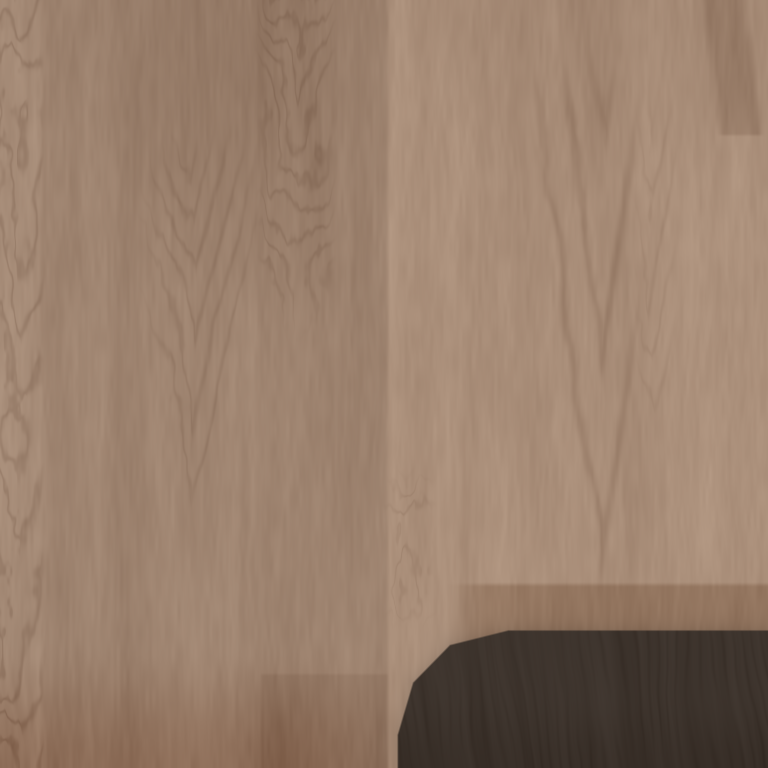
Reproduce this texture procedurally as a three.js fragment shader.

```glsl
// Pale oak planks with soft vertical grain behind the rounded corner of a dark wooden slab.
varying vec2 vUv;

float hash(vec2 p) {
  vec3 q = fract(p.xyx * vec3(0.1031, 0.1030, 0.0973));
  q += dot(q, q.yzx + 33.33);
  return fract((q.x + q.y) * q.z);
}

float noise(vec2 p) {
  vec2 i = floor(p), f = fract(p);
  f = f * f * (3.0 - 2.0 * f);
  return mix(mix(hash(i), hash(i + vec2(1, 0)), f.x),
             mix(hash(i + vec2(0, 1)), hash(i + vec2(1, 1)), f.x), f.y);
}

float fbm(vec2 p) {
  float sum = 0.0, gain = 0.5;
  for (int i = 0; i < 4; i++) {
    sum += gain * noise(p);
    p = p * 2.03 + 17.3;
    gain *= 0.5;
  }
  return sum;
}

float edge(float at, float x, float soft) {
  return smoothstep(at - soft, at + soft, x);
}

float band(float a, float b, float x, float soft) {
  return edge(a, x, soft) * (1.0 - edge(b, x, soft));
}

// Nested V-shaped growth rings that open upwards from a tip
float rings(vec2 p, vec2 tip, float slope, float spacing, float wobble) {
  float warp = wobble * (fbm(p * vec2(26.0, 9.0)) - 0.5);
  float level = p.y - tip.y - slope * abs(p.x - tip.x + warp * 0.12) + warp;
  float line = pow(0.5 + 0.5 * cos(6.2832 * level / spacing), 5.0);
  return line * smoothstep(-0.4 * spacing, 0.0, level);
}

// Signed distance to the line a-b, positive on its right
float rightOf(vec2 p, vec2 a, vec2 b) {
  vec2 d = normalize(b - a);
  return dot(p - a, vec2(d.y, -d.x));
}

float slabDistance(vec2 p) {
  float d = min(p.x - 0.518, 0.179 - p.y);
  d = min(d, rightOf(p, vec2(0.518, 0.043), vec2(0.538, 0.111)));
  d = min(d, rightOf(p, vec2(0.538, 0.111), vec2(0.586, 0.160)));
  return min(d, rightOf(p, vec2(0.586, 0.160), vec2(0.658, 0.178)));
}

vec3 planks(vec2 p) {
  float right = edge(0.505, p.x, 0.004);
  float strip = 1.0 - edge(0.055, p.x, 0.004);
  float middle = band(0.34, 0.505, p.x, 0.003);
  vec3 col = mix(vec3(0.622, 0.518, 0.440), vec3(0.663, 0.556, 0.474), right);

  // Broad light and plank tones
  float shade = 0.022 * strip - 0.008 * middle;
  shade -= 0.042 * (1.0 - right) * smoothstep(0.5, 1.0, p.y) * exp(-pow((p.x - 0.28) / 0.15, 2.0));
  shade -= 0.022 * right * smoothstep(0.65, 1.0, p.y);
  shade += 0.018 * band(0.61, 0.67, p.x, 0.006) * (1.0 - edge(0.45, p.y, 0.04));
  shade += 0.016 * edge(0.87, p.x, 0.03) * band(0.24, 0.82, p.y, 0.08);
  shade -= 0.020 * band(0.475, 0.504, p.x, 0.012) * smoothstep(0.25, 0.6, p.y);
  shade += 0.014 * band(0.505, 0.54, p.x, 0.008);

  // Fine streaks and slow mottling
  shade += 0.065 * (fbm(vec2(p.x * 24.0, p.y * 2.2)) - 0.47);
  shade += 0.040 * (fbm(vec2(p.x * 110.0 + 2.0 * noise(p * 8.0), p.y * 9.0)) - 0.47);
  shade += 0.024 * (noise(vec2(p.x * 240.0, p.y * 34.0)) - 0.5);

  // Cathedral grain
  float v = rings(p, vec2(0.785, 0.285), 6.6, 0.26, 0.10);
  shade -= 0.050 * v * band(0.695, 0.825, p.x, 0.025) * band(0.25, 0.90, p.y, 0.05);
  v = rings(p, vec2(0.25, 0.355), 4.2, 0.085, 0.16);
  shade -= 0.038 * v * band(0.20, 0.325, p.x, 0.03) * band(0.34, 0.80, p.y, 0.06);
  v = rings(p, vec2(0.39, 0.55), 1.4, 0.055, 0.22);
  shade -= 0.042 * v * band(0.342, 0.43, p.x, 0.012) * edge(0.60, p.y, 0.06);
  v = rings(p, vec2(0.025, -0.1), 3.0, 0.13, 0.45);
  shade -= 0.058 * v * strip;
  v = rings(p, vec2(0.85, 0.45), 4.0, 0.10, 0.20);
  shade -= 0.032 * v * band(0.835, 0.875, p.x, 0.015) * band(0.46, 0.85, p.y, 0.06);
  v = rings(p, vec2(0.53, 0.15), 1.5, 0.05, 0.30);
  shade -= 0.036 * v * band(0.508, 0.56, p.x, 0.015) * band(0.20, 0.37, p.y, 0.03);

  // Short plank ends
  float corner = band(0.938, 0.992, p.x + 0.12 * (p.y - 0.823), 0.007) * edge(0.824, p.y, 0.003);
  shade -= corner * (0.055 + 0.04 * (noise(p * vec2(70.0, 8.0)) - 0.5));
  shade -= 0.035 * middle * (1.0 - edge(0.122, p.y, 0.003));
  col += shade * vec3(1.0, 1.03, 1.0);

  // Warm shadow along the foot and above the slab
  float foot = (1.0 - smoothstep(0.0, 0.17, p.y)) * (1.0 - edge(0.48, p.x, 0.1));
  float shelf = (1.0 - edge(0.239, p.y, 0.004)) * edge(0.61, p.x, 0.035);
  col -= foot * vec3(0.065, 0.085, 0.090);
  return col - shelf * vec3(0.085, 0.095, 0.100);
}

vec3 slab(vec2 p) {
  float bend = 0.13 * p.y + 0.035 * fbm(p * vec2(7.0, 4.0));
  float grain = fbm(vec2((p.x + bend) * 95.0, p.y * 3.0));
  float lines = pow(0.5 + 0.5 * cos((p.x + bend) * 420.0 + 7.0 * noise(p * vec2(18.0, 5.0))), 4.0);
  float tone = 0.045 * (grain - 0.47) - 0.020 * lines * noise(p * 14.0);
  return vec3(0.242, 0.205, 0.178) + tone - 0.02 * (1.0 - smoothstep(0.0, 0.1, p.y));
}

void main() {
  float d = slabDistance(vUv);
  vec3 col = planks(vUv) * (1.0 - 0.10 * exp(-max(-d, 0.0) * 90.0));
  col = mix(col, slab(vUv), edge(0.0, d, 0.0016));
  gl_FragColor = vec4(col, 1.0);
}
```
